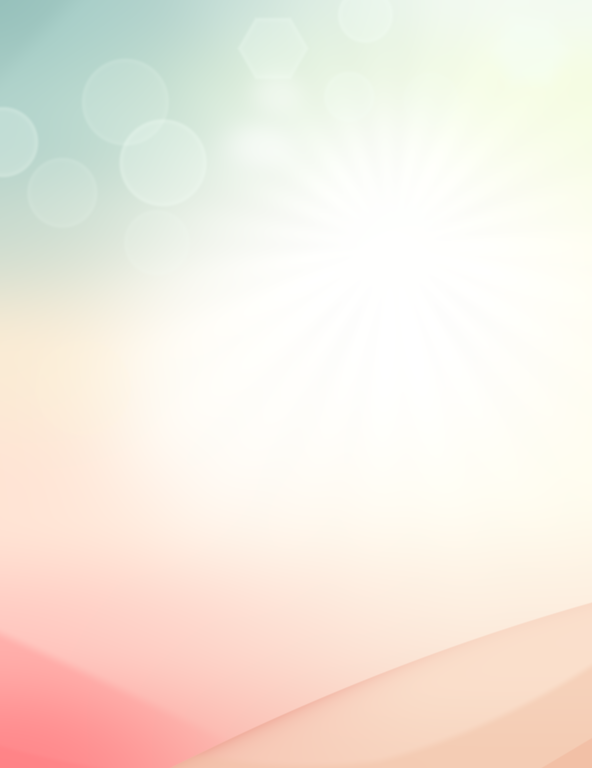
This background is drawn by a Shadertoy shader. Its source:

```glsl
// Soft pastel backdrop: teal, cream and coral side gradients meet around a white glow.
// Smooth vertical ramps are blended across, then bokeh discs and hexagons are added,
// and translucent curved veils are layered along the bottom.

// Vertical colour ramp down the left side
vec3 leftRamp(float y) {
    vec3 c = mix(vec3(1.0, 0.58, 0.58), vec3(1.0, 0.78, 0.75), smoothstep(-0.04, 0.19, y));
    c = mix(c, vec3(1.0, 0.89, 0.83), smoothstep(0.16, 0.33, y));
    c = mix(c, vec3(0.98, 0.92, 0.83), smoothstep(0.35, 0.54, y));
    c = mix(c, vec3(0.80, 0.86, 0.81), smoothstep(0.53, 0.71, y));
    c = mix(c, vec3(0.69, 0.82, 0.79), smoothstep(0.67, 0.84, y));
    return mix(c, vec3(0.58, 0.75, 0.73), smoothstep(0.82, 1.02, y));
}

// Vertical colour ramp down the right side
vec3 rightRamp(float y) {
    vec3 c = mix(vec3(0.97, 0.84, 0.77), vec3(0.99, 0.93, 0.87), smoothstep(0.0, 0.23, y));
    c = mix(c, vec3(1.0, 0.99, 0.93), smoothstep(0.18, 0.38, y));
    c = mix(c, vec3(0.96, 0.99, 0.88), smoothstep(0.60, 0.88, y));
    return mix(c, vec3(0.95, 0.98, 0.94), smoothstep(0.88, 1.0, y));
}

// Elliptical falloff
float glow(vec2 p, vec2 center, vec2 radius) {
    vec2 d = (p - center) / radius;
    return exp(-pow(dot(d, d), 1.3));
}

float hexDistance(vec2 p) {
    p = abs(p);
    return max(p.x * 0.866 + p.y * 0.5, p.y);
}

// Bokeh as centre x, centre y, radius, strength; the last two are hexagons
const vec4 BOKEH[11] = vec4[11](
    vec4(0.163, 0.867, 0.057, 0.15), vec4(0.212, 0.788, 0.057, 0.27),
    vec4(0.004, 0.815, 0.046, 0.24), vec4(0.081, 0.749, 0.046, 0.13),
    vec4(0.454, 0.874, 0.033, 0.20), vec4(0.475, 0.980, 0.036, 0.26),
    vec4(0.204, 0.684, 0.043, 0.12), vec4(0.108, 0.495, 0.062, 0.11),
    vec4(0.560, 0.870, 0.036, 0.10), vec4(0.355, 0.937, 0.040, 0.24),
    vec4(0.690, 0.934, 0.041, 0.50));

void mainImage(out vec4 fragColor, in vec2 fragCoord) {
    vec2 uv = fragCoord / iResolution.xy;
    vec2 p = uv * vec2(0.7695, 1.0);
    float x = uv.x, y = uv.y;
    float aa = 1.2 / iResolution.y;

    // Side ramps blended across, with a faint diagonal band in the teal corner
    vec3 col = mix(leftRamp(y), rightRamp(y), smoothstep(-0.08, 0.84, x));
    col += 0.025 * smoothstep(-0.02, 0.03, 1.0 - y + 0.95 * x - 0.1 - 0.9 * x * x)
         * smoothstep(0.75, 1.0, y) * smoothstep(0.3, 0.1, x);
    col = mix(col, vec3(0.87, 0.94, 0.85), 0.4 * glow(uv, vec2(0.58, 0.90), vec2(0.2, 0.1)));

    // Main light, its lower left spill, and soft rays
    vec2 d = p - vec2(0.51, 0.68);
    float angle = atan(d.y, d.x);
    float rays = sin(angle * 9.0 + 1.0) * sin(angle * 14.0 + 2.0);
    col = mix(col, vec3(1.0), 0.97 * glow(uv, vec2(0.65, 0.60), vec2(0.36, 0.27)));
    col = mix(col, vec3(1.0, 1.0, 0.99), 0.72 * glow(uv, vec2(0.39, 0.48), vec2(0.20, 0.17)));
    col = mix(col, vec3(1.0), 0.5 * glow(uv, vec2(0.66, 0.76), vec2(0.13, 0.10)));
    col += 0.02 * rays * smoothstep(0.04, 0.14, length(d)) * exp(-6.0 * length(d));

    // Small hazy highlights
    col = mix(col, vec3(1.0), 0.50 * glow(p, vec2(0.340, 0.808), vec2(0.05, 0.032)));
    col = mix(col, vec3(1.0), 0.35 * glow(p, vec2(0.360, 0.876), vec2(0.035, 0.03)));

    // Bokeh with a brighter rim
    for (int i = 0; i < 11; i++) {
        vec4 b = BOKEH[i];
        vec2 q = p - b.xy;
        float dist = (i < 9 ? length(q) : hexDistance(q)) - b.z;
        float soft = i == 10 ? 0.016 : aa + 0.001;
        float fill = smoothstep(soft, -soft, dist);
        float rim = i == 10 ? 0.0 : exp(-pow((dist + 0.003) / 0.003, 2.0));
        vec3 tint = mix(vec3(1.0, 0.96, 0.85), vec3(0.96, 1.0, 0.97), smoothstep(0.5, 0.65, b.y));
        col = mix(col, tint, b.w * fill * (0.9 + 0.35 * rim));
    }

    // Coral veil descending from the left
    float coral = 0.177 - 0.35 * x - 0.04 * x * x - y;
    float coralFill = smoothstep(-0.008, 0.012, coral) * smoothstep(0.52, 0.05, x);
    col = mix(col, vec3(1.0, 0.57, 0.57), 0.42 * coralFill);
    float corner = 0.03 - 0.22 * x + 0.3 * x * x - y;
    col = mix(col, vec3(1.0, 0.46, 0.49), 0.45 * glow(uv, vec2(0.0), vec2(0.25, 0.10)));
    col = mix(col, vec3(1.0, 0.45, 0.47), 0.22 * smoothstep(-0.003, 0.005, corner)
        * smoothstep(0.28, 0.1, x));

    // Peach veil rising to the right, shaded along its upper edge
    float t = x - 0.288;
    float peach = 0.388 * t - 0.12 * t * t - y;
    float peachFill = smoothstep(-aa, aa, peach);
    vec3 peachColor = mix(vec3(0.97, 0.77, 0.71), vec3(0.98, 0.87, 0.79), smoothstep(0.3, 0.75, x));
    peachColor = mix(peachColor, vec3(0.96, 0.81, 0.72), smoothstep(0.12, 0.0, y) * 0.6);
    col = mix(col, peachColor, 0.85 * peachFill);
    float shade = exp(-max(peach, 0.0) / 0.012) * mix(0.6, 0.10, smoothstep(0.3, 0.9, x));
    col = mix(col, vec3(0.92, 0.59, 0.53), shade * peachFill);

    // Inner folds in the lower right
    float fold = 0.012 + 0.245 * (x - 0.64) * (x - 0.4) / 0.6 + 0.10 * max(x - 0.64, 0.0) - y;
    col = mix(col, vec3(0.94, 0.75, 0.64), 0.42 * peachFill * smoothstep(-0.004, 0.010, fold));
    float tip = 0.46 * (x - 0.915) - y;
    col = mix(col, vec3(0.94, 0.68, 0.57), 0.40 * smoothstep(-aa, aa, tip));

    fragColor = vec4(clamp(col, 0.0, 1.0), 1.0);
}
```
